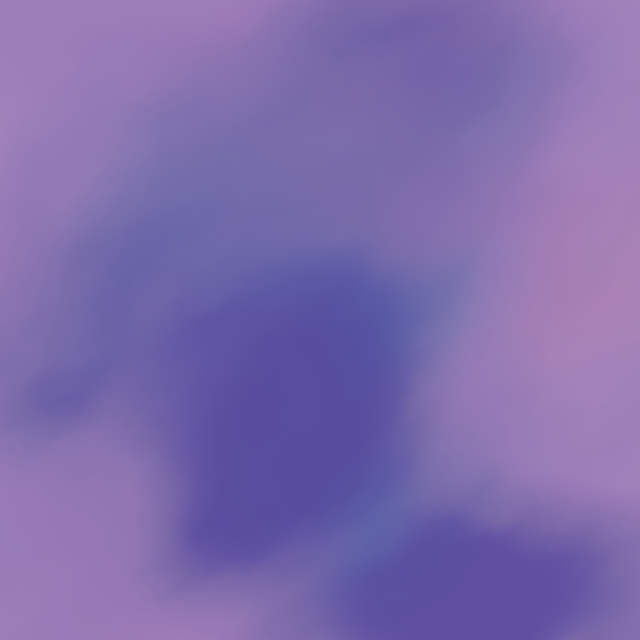
This texture is drawn by a three.js fragment shader. Its source:

```glsl
// Soft violet cloudscape: pale lilac haze drifting around deep indigo masses.
varying vec2 vUv;

// Palette, from deepest shadow to palest haze
const vec3 INDIGO = vec3(0.325, 0.275, 0.605);
const vec3 BLUE_VIOLET = vec3(0.385, 0.335, 0.640);
const vec3 DUSK = vec3(0.470, 0.405, 0.660);
const vec3 MAUVE = vec3(0.525, 0.445, 0.685);
const vec3 ORCHID = vec3(0.590, 0.475, 0.710);
const vec3 LILAC = vec3(0.645, 0.520, 0.740);

// Tints added over the palette
const vec3 COOL_TINT = vec3(-0.050, 0.030, 0.012);
const vec3 ROSE_TINT = vec3(0.045, -0.005, -0.025);

const float BASE_TONE = 0.92;
const float SHADOW_TONE = 0.04;
const float WARP = 0.26;          // how far the cloud edges wander
const float MOTTLE = 0.34;        // tone variation inside the haze
const float STREAK_ANGLE = 0.65;  // direction of the wisps, in radians
const vec2 STREAK_SCALE = vec2(2.6, 4.6);
const int OCTAVES = 5;

mat2 rotation(float angle) {
  float c = cos(angle);
  float s = sin(angle);
  return mat2(c, -s, s, c);
}

float hash(vec2 p) {
  return fract(sin(dot(p, vec2(127.1, 311.7))) * 43758.5453);
}

float noise(vec2 p) {
  vec2 i = floor(p);
  vec2 f = fract(p);
  f = f * f * f * (f * (f * 6.0 - 15.0) + 10.0);
  return mix(mix(hash(i), hash(i + vec2(1.0, 0.0)), f.x),
             mix(hash(i + vec2(0.0, 1.0)), hash(i + vec2(1.0, 1.0)), f.x), f.y);
}

// Layered noise, centred on zero
float fbm(vec2 p) {
  float sum = 0.0;
  float amplitude = 0.5;
  for (int i = 0; i < OCTAVES; i++) {
    sum += amplitude * (noise(p) - 0.5);
    p = rotation(0.5) * p * 2.03 + 17.3;
    amplitude *= 0.45;
  }
  return sum;
}

// Distance from the centre of a tilted ellipse, 1 on its rim
float ellipse(vec2 p, vec2 centre, vec2 radii, float angle) {
  return length(rotation(angle) * (p - centre) / radii);
}

float glow(vec2 p, vec2 centre, vec2 radii, float angle) {
  float d = ellipse(p, centre, radii, angle);
  return exp(-d * d);
}

float mass(vec2 p, vec2 centre, vec2 radii, float angle) {
  return 1.0 - smoothstep(0.35, 1.25, ellipse(p, centre, radii, angle));
}

vec3 palette(float tone) {
  float t = clamp(tone, 0.0, 1.0) * 5.0;
  vec3 colour = mix(INDIGO, BLUE_VIOLET, clamp(t, 0.0, 1.0));
  colour = mix(colour, DUSK, clamp(t - 1.0, 0.0, 1.0));
  colour = mix(colour, MAUVE, clamp(t - 2.0, 0.0, 1.0));
  colour = mix(colour, ORCHID, clamp(t - 3.0, 0.0, 1.0));
  return mix(colour, LILAC, clamp(t - 4.0, 0.0, 1.0));
}

void main() {
  // Streaked domain warp gives the masses their wispy borders
  vec2 streak = rotation(STREAK_ANGLE) * vUv * STREAK_SCALE;
  vec2 drift = vec2(fbm(streak + 3.7), fbm(streak + 21.4));
  vec2 p = vUv + WARP * drift;

  // Mid-tone veils
  float tone = BASE_TONE;
  tone -= 0.46 * glow(p, vec2(0.42, 0.66), vec2(0.34, 0.21), 0.5);
  tone -= 0.34 * glow(p, vec2(0.20, 0.44), vec2(0.20, 0.20), 0.8);
  tone -= 0.34 * glow(p, vec2(0.00, 0.37), vec2(0.13, 0.17), 0.6);
  tone -= 0.44 * glow(p, vec2(0.66, 0.91), vec2(0.17, 0.19), 0.7);
  tone -= 0.40 * glow(p, vec2(0.56, 0.40), vec2(0.25, 0.20), 0.6);
  tone -= 0.36 * glow(p, vec2(0.55, 0.20), vec2(0.22, 0.16), 0.6);
  tone += MOTTLE * fbm(streak * 0.9 + drift * 1.5 + 8.2);

  // Dark cloud masses
  float core = mass(p, vec2(0.44, 0.33), vec2(0.30, 0.19), 0.70);
  float bank = mass(p, vec2(0.75, 0.03), vec2(0.41, 0.22), 0.05);
  float shadow = 1.0 - (1.0 - core) * (1.0 - bank);
  tone = mix(tone, SHADOW_TONE, 0.90 * shadow);

  // Cool rims and rosy side light
  float cool = 0.7 * glow(p, vec2(0.60, 0.51), vec2(0.20, 0.09), 0.0)
             + 0.7 * glow(p, vec2(0.55, 0.16), vec2(0.07, 0.12), -0.5)
             + 0.6 * glow(p, vec2(0.27, 0.66), vec2(0.22, 0.26), 0.6)
             + fbm(streak * 0.8 + 40.6);
  float rose = glow(p, vec2(0.97, 0.55), vec2(0.16, 0.14), 0.3);
  vec3 colour = palette(tone) + COOL_TINT * cool + ROSE_TINT * rose;

  gl_FragColor = vec4(colour, 1.0);
}
```
